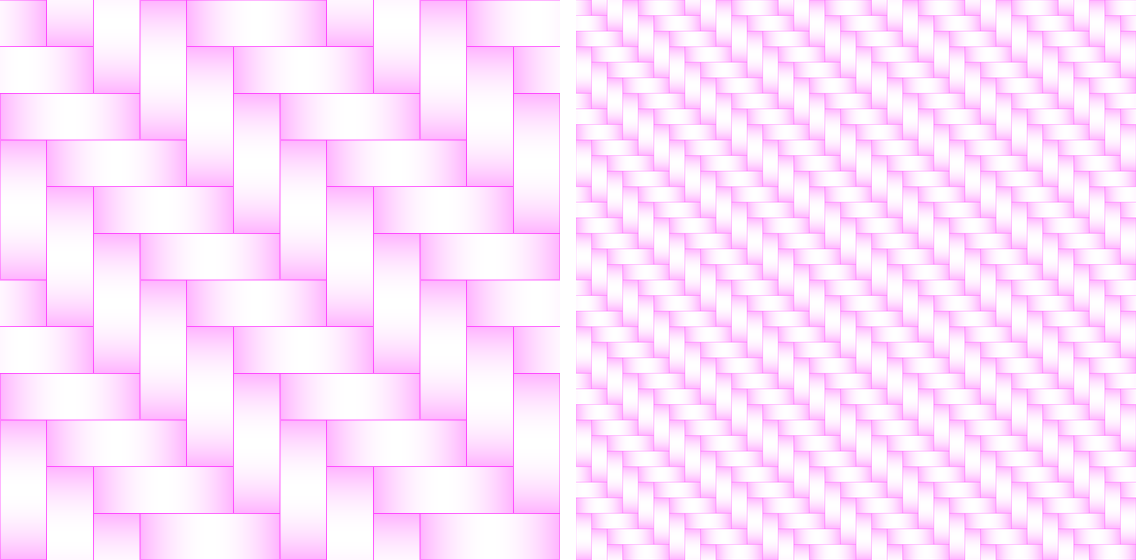
Left, the tile; right, the same tile 3 across and 3 down.
Give the GLSL for this pattern, as a Shadertoy shader.

```glsl
// Share of a pixel covered by a line centred on the edge, box filtered
float lineCoverage(float edgeDistance, float halfWidth, float pixel) {
    float near = max(edgeDistance - 0.5 * pixel, -halfWidth);
    float far = min(edgeDistance + 0.5 * pixel, halfWidth);
    return clamp((far - near) / pixel, 0.0, 1.0);
}

void mainImage(out vec4 fragColor, in vec2 fragCoord) {
    // 12 x 12 cells; the weave repeats every 6 cells
    vec2 grid = 12.0 * fragCoord / iResolution.xy;
    vec2 cell = floor(grid);
    vec2 local = grid - cell;

    // Diagonal step: 0-2 lie in a horizontal strip, 3-5 in a vertical one
    float diagonal = mod(cell.x + cell.y + 3.0, 6.0);
    bool vertical = diagonal > 2.5;
    float segment = mod(diagonal, 3.0);

    // Strip coordinates: x along its three cells, y across its width
    vec2 strip = vertical ? local.yx : local;
    strip.x += segment;

    // White middle fading to pink at both ends
    float bend = strip.x / 1.5 - 1.0;
    vec3 color = vec3(1.0, 1.0 - 0.3 * bend * bend, 1.0);

    // Thin magenta outline
    vec2 toEdge = min(strip, vec2(3.0, 1.0) - strip);
    float outline = lineCoverage(min(toEdge.x, toEdge.y), 0.0063, 12.0 / iResolution.y);
    color = mix(color, vec3(1.0, 0.0, 1.0), outline);

    fragColor = vec4(color, 1.0);
}
```
